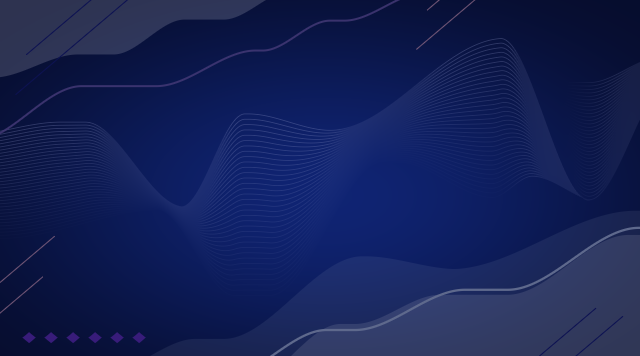
Give the GLSL for this background, as a Shadertoy shader.

```glsl
// Navy backdrop with a soft central glow, translucent wavy corner shapes,
// slanted strokes, a row of diamonds and a twisting mesh of fine lines.
// Every contour is a sum of smooth steps; the mesh blends between two contours.

// One smooth climb (or drop) of height h between a and b
float bend(float x, float a, float b, float h) {
    return h * smoothstep(a, b, x);
}

// Signed field to distance in pixels
float pixels(float field) {
    return field / max(length(vec2(dFdx(field), dFdy(field))), 1e-5);
}

// Coverage below a contour
float fill(float field) {
    return clamp(0.5 - pixels(field), 0.0, 1.0);
}

// Coverage of a line along the zero of a field
float stroke(float field, float halfWidth) {
    return clamp(halfWidth * iResolution.y + 0.5 - abs(pixels(field)), 0.0, 1.0);
}

// Slanted segment rising to the right from a start point
float slash(vec2 p, vec2 start, float run) {
    vec2 dir = vec2(run, run * 0.845), q = p - start;
    float d = length(q - dir * clamp(dot(q, dir) / dot(dir, dir), 0.0, 1.0));
    return clamp((0.0015 - d) * iResolution.y + 0.5, 0.0, 1.0);
}

// Fine lines spread between two contours, fading towards the bottom one
float sheet(float y, float top, float bottom, float fade) {
    const float count = 34.0;
    float s = (top - y) / max(top - bottom, 0.004);
    float k = s * count;
    float density = max(length(vec2(dFdx(k), dFdy(k))), 1e-4);
    float d = abs(fract(k + 0.5) - 0.5) / density;
    float line = clamp(0.0011 * iResolution.y + 0.5 - d, 0.0, 1.0);
    line = mix(line, 0.4, smoothstep(0.3, 0.6, density));
    float inside = clamp((k + 0.5) / density, 0.0, 1.0)
                 * clamp((count + 0.5 - k) / density, 0.0, 1.0);
    return line * inside * (1.0 - fade * clamp(s, 0.0, 1.0));
}

// Upper rim of the mesh
float meshTop(float x) {
    return 0.62 + bend(x, -0.1, 0.17, 0.037) - bend(x, 0.24, 0.52, 0.237)
        + bend(x, 0.51, 0.69, 0.26) - bend(x, 0.70, 0.93, 0.046)
        + bend(x, 0.93, 1.42, 0.258) - bend(x, 1.41, 1.66, 0.453)
        + bend(x, 1.66, 1.9, 0.35);
}

// Lower rim of the mesh
float meshBottom(float x) {
    return 0.33 + bend(x, 0.0, 0.45, 0.08) - bend(x, 0.44, 0.66, 0.24)
        + bend(x, 0.76, 1.08, 0.375) - bend(x, 1.12, 1.39, 0.1)
        + bend(x, 1.385, 1.5, 0.06) - bend(x, 1.5, 1.68, 0.07);
}

void mainImage(out vec4 fragColor, in vec2 fragCoord) {
    vec2 uv = fragCoord / iResolution.xy;
    vec2 p = vec2(uv.x * 1.803, uv.y);
    float x = p.x, y = p.y;

    // Background glow
    float r = length(uv - vec2(0.51, 0.45));
    vec3 col = mix(vec3(0.06, 0.14, 0.45), vec3(0.025, 0.05, 0.18), smoothstep(0.0, 0.74, r));

    // Line mesh: main sheet, then the fan past the right-hand twist
    vec3 meshColor = vec3(0.55, 0.58, 0.78);
    float top = meshTop(x);
    float fade = mix(0.95, 0.15, smoothstep(1.4, 1.56, x));
    float mainSheet = sheet(y, top, meshBottom(x), fade) * (1.0 - smoothstep(1.65, 1.67, x));
    float fanTop = 0.768 + bend(x, 1.66, 1.87, 0.075);
    float fan = sheet(y, fanTop, top, 0.1) * smoothstep(1.58, 1.8, x);
    col = mix(col, meshColor, 0.32 * mainSheet + 0.3 * fan);

    // Upper left shape and the ribbon beneath it
    float corner = 0.782 + bend(x, -0.02, 0.22, 0.065) + bend(x, 0.32, 0.52, 0.098)
        + bend(x, 0.63, 0.82, 0.08);
    col = mix(col, vec3(0.8, 0.8, 0.85), 0.2 * fill(corner - y));
    float ribbon = 0.605 + bend(x, -0.07, 0.23, 0.153) + bend(x, 0.44, 0.72, 0.1)
        + bend(x, 0.74, 0.93, 0.084) + bend(x, 0.97, 1.2, 0.08);
    col = mix(col, vec3(0.26, 0.22, 0.46), 0.85 * stroke(y - ribbon, 0.0028));

    // Lower right hills and the bright ribbon
    float backHill = -0.04 + bend(x, 0.31, 0.55, 0.088) + bend(x, 0.63, 1.02, 0.232)
        - bend(x, 1.03, 1.29, 0.036) + bend(x, 1.27, 1.79, 0.164);
    col = mix(col, vec3(0.6, 0.65, 0.75), 0.11 * fill(y - backHill));
    float frontHill = -0.1 + bend(x, 0.67, 0.96, 0.19) + bend(x, 1.0, 1.24, 0.082)
        + bend(x, 1.43, 1.77, 0.168);
    col = mix(col, vec3(0.8, 0.8, 0.85), 0.14 * fill(y - frontHill));
    float crest = -0.06 + bend(x, 0.63, 0.92, 0.133) + bend(x, 1.0, 1.31, 0.113)
        + bend(x, 1.43, 1.8, 0.174);
    col = mix(col, vec3(0.37, 0.41, 0.55), stroke(y - crest, 0.0032));

    // Slanted strokes
    float navy = max(max(slash(p, vec2(0.075, 0.847), 0.2), slash(p, vec2(0.045, 0.735), 0.33)),
        max(slash(p, vec2(1.514, -0.005), 0.164), slash(p, vec2(1.617, -0.005), 0.137)));
    float rose = max(max(slash(p, vec2(1.174, 0.862), 0.18), slash(p, vec2(1.204, 0.972), 0.05)),
        max(slash(p, vec2(-0.01, 0.198), 0.163), slash(p, vec2(-0.01, 0.112), 0.13)));
    col = mix(col, vec3(0.05, 0.07, 0.32), navy);
    col = mix(col, vec3(0.48, 0.36, 0.48), 0.9 * rose);

    // Row of six diamonds
    float cell = clamp(floor((x - 0.051) / 0.062), 0.0, 5.0);
    vec2 q = abs(p - vec2(0.082 + 0.062 * cell, 0.0515));
    float diamond = (q.x / 0.0185 + q.y / 0.0155 - 1.0) * 0.0119;
    col = mix(col, vec3(0.22, 0.11, 0.48), clamp(0.5 - diamond * iResolution.y, 0.0, 1.0));

    fragColor = vec4(col, 1.0);
}
```
